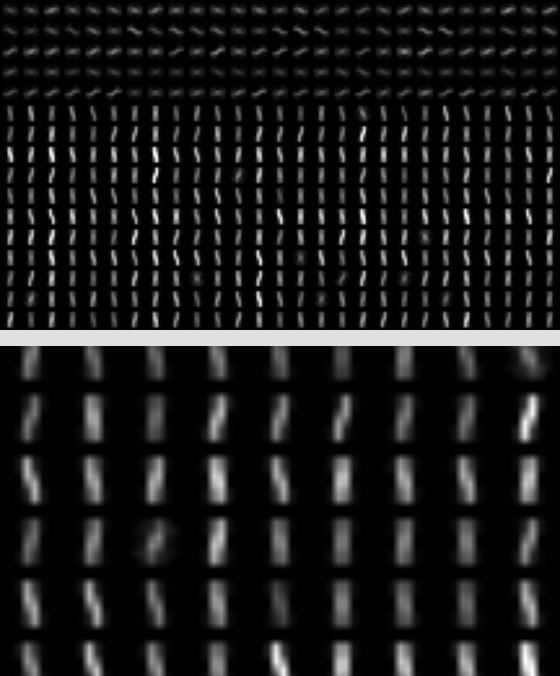
Top: the whole. Bottom: its middle third, enlarged.
Write a Shadertoy shader that draws this pattern.

```glsl
const vec2 GRID = vec2(27.0, 16.0);      // glyphs across and down
const float CELL = 8.0;                  // texels per glyph cell
const float REACH = 3.05;                // half length of a stroke, in texels
const float STROKE_INNER = 0.25;
const float STROKE_OUTER = 0.85;
const int ORIENTATIONS = 8;
const int FLAT_ROWS = 5;                 // upper rows with flat, dim glyphs
const float FLAT_FALLOFF = 1.5;
const float UPRIGHT_FALLOFF = 5.0;
const float SCATTERED_CHANCE = 0.035;
const float ACCENT_PERIOD = 5.0;         // every fifth column is brighter
const float ACCENT_GAIN = 1.28;
const float LEAN_JITTER = 0.5;
const float BLACK = 0.004;
const float PI = 3.14159;

// Per row, from the top: brightness, and lean (positive rises to the right)
const float ROW_GAIN[16] = float[16](
    0.32, 0.25, 0.33, 0.21, 0.27, 0.62, 0.76, 0.98,
    0.74, 0.70, 1.00, 0.88, 0.82, 0.76, 0.74, 0.68);
const float ROW_LEAN[16] = float[16](
    0.0, -0.2, 0.2, -0.05, 0.25, -0.15, 0.15, -0.12,
    0.12, -0.12, -0.2, 0.12, -0.18, 0.12, -0.05, 0.05);

float hash(vec3 p) {
    p = fract(p * vec3(0.1031, 0.1030, 0.0973));
    p += dot(p, p.yzx + 33.33);
    return fract((p.x + p.y) * p.z);
}

// Coverage of a stroke through the cell centre
float stroke(vec2 p, float angle) {
    vec2 dir = vec2(cos(angle), sin(angle));
    float across = abs(p.x * dir.y - p.y * dir.x);
    float along = abs(dot(p, dir));
    float body = 1.0 - smoothstep(STROKE_INNER, STROKE_OUTER, across);
    return body * (1.0 - smoothstep(REACH - 0.2, REACH + 0.3, along));
}

// Brightness of one texel: a weighted fan of strokes
float texel(vec2 t) {
    vec2 cell = clamp(floor(t / CELL), vec2(0.0), GRID - 1.0);
    vec2 p = t + 0.5 - (cell + 0.5) * CELL;
    if (max(abs(p.x), abs(p.y)) > 3.0) return 0.0;

    int row = int(GRID.y - 1.0 - cell.y);
    bool isFlat = row < FLAT_ROWS;
    float axis = isFlat ? 0.0 : 0.5 * PI;
    float falloff = isFlat ? FLAT_FALLOFF : UPRIGHT_FALLOFF;
    float gain = ROW_GAIN[row] * mix(0.78, 1.15, hash(vec3(cell, 20.0)));
    float lean = ROW_LEAN[row] + LEAN_JITTER * (hash(vec3(cell, 30.0)) - 0.5);

    if (!isFlat) {
        if (mod(cell.x - 2.0, ACCENT_PERIOD) < 0.5) gain *= ACCENT_GAIN;
        if (hash(vec3(cell, 40.0)) < SCATTERED_CHANCE) {
            falloff = FLAT_FALLOFF;
            gain *= 0.5;
        }
    }

    float sum = 0.0;
    for (int k = 0; k < ORIENTATIONS; k++) {
        float angle = (float(k) + 0.5) * PI / float(ORIENTATIONS);
        float offset = mod(angle - axis + 0.5 * PI, PI) - 0.5 * PI;
        float side = isFlat ? sign(offset) : -sign(offset);
        float share = clamp(0.5 + side * lean, 0.05, 0.95);
        float fan = exp(-falloff * (abs(offset) - 0.5 * PI / float(ORIENTATIONS)));
        float vary = mix(0.65, 1.15, hash(vec3(cell, float(k))));
        sum += gain * share * fan * vary * stroke(p, angle);
    }
    return min(sum, 1.0);
}

void mainImage(out vec4 fragColor, in vec2 fragCoord) {
    // Blend the four nearest texels for soft edges
    vec2 t = fragCoord / iResolution.xy * GRID * CELL - 0.5;
    vec2 base = floor(t);
    vec2 f = t - base;
    float lower = mix(texel(base), texel(base + vec2(1.0, 0.0)), f.x);
    float upper = mix(texel(base + vec2(0.0, 1.0)), texel(base + 1.0), f.x);
    float light = max(mix(lower, upper, f.y), BLACK);
    fragColor = vec4(vec3(light), 1.0);
}
```
